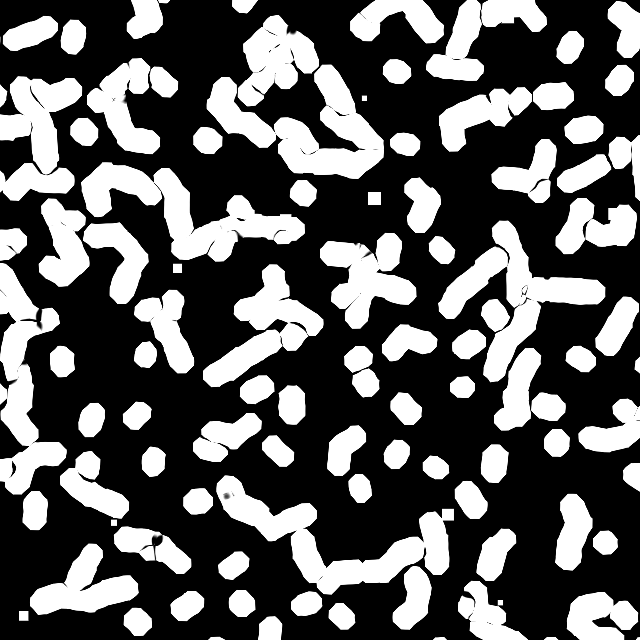
Give the GLSL for this texture, as a Shadertoy shader.

```glsl
// Scattered white grains on black: short bent chains of stubby octagonal
// capsules, one chain per jittered grid cell, plus a few small square specks.
// Hairline slits are left here and there where two chains touch.

const vec3 BACKGROUND = vec3(0.0);
const vec3 GRAIN = vec3(1.0);
const float CHAIN_CELLS = 12.0;                  // grid cells per canvas height
const float CHAIN_SHARE = 0.82;                  // mean share of occupied cells
const float CLUMPING = 0.5;                      // uneven spread of the chains
const float MAX_LINKS = 5.0;
const vec2 RADIUS = vec2(0.0165, 0.0205);        // smallest, largest half width
const vec2 SINGLE_LENGTH = vec2(0.003, 0.023);   // spine of a lone grain
const vec2 LINK_LENGTH = vec2(0.021, 0.036);     // spine of a chained grain
const float BEND = 0.75;                         // mean turn between links
const float BEND_JITTER = 0.9;
const float ROUGHNESS = 0.0022;
const float ROUGH_SCALE = 85.0;
const float SLIT = 0.0022;
const float SPECK_CELLS = 8.0;
const float SPECK_SHARE = 0.3;
const vec2 SPECK_SIZE = vec2(0.0013, 0.0105);    // half side of a square
const float TAU = 6.28319;

vec3 hash3(vec2 p) {
    vec3 q = fract(vec3(p.xyx + 61.0) * vec3(0.1031, 0.1030, 0.0973));
    q += dot(q, q.yxz + 33.33);
    return fract((q.xxy + q.yzz) * q.zyx);
}

float valueNoise(vec2 p) {
    vec2 i = floor(p), f = fract(p);
    f = f * f * (3.0 - 2.0 * f);
    float low = mix(hash3(i).x, hash3(i + vec2(1, 0)).x, f.x);
    float high = mix(hash3(i + vec2(0, 1)).x, hash3(i + vec2(1, 1)).x, f.x);
    return mix(low, high, f.y);
}

float octagonNorm(vec2 p) {
    p = abs(p);
    return max(max(p.x, p.y), 0.74 * (p.x + p.y));
}

float capsule(vec2 p, vec2 a, vec2 b, float radius) {
    vec2 spine = b - a;
    float t = clamp(dot(p - a, spine) / dot(spine, spine), 0.0, 1.0);
    return octagonNorm(p - a - t * spine) - radius;
}

// Distance to the chain that belongs to one grid cell
float chain(vec2 p, vec2 cell) {
    vec3 place = hash3(cell);
    vec3 kind = hash3(cell + 211.0);
    float keep = CHAIN_SHARE + CLUMPING * (valueNoise(cell * 0.4 + 7.0) - 0.5);
    if (kind.x > keep) return 1.0;

    float links = 1.0 + floor(MAX_LINKS * kind.y * kind.y);
    float turn = kind.z < 0.5 ? -BEND : BEND;
    float angle = TAU * place.z;
    vec2 lengths = links < 1.5 ? SINGLE_LENGTH : LINK_LENGTH;
    vec2 start = (cell + 0.1 + 0.8 * place.xy) / CHAIN_CELLS;
    start -= 0.012 * (links - 1.0) * vec2(cos(angle), sin(angle));

    float d = 1.0;
    for (float i = 0.0; i < links; i++) {
        vec3 link = hash3(cell + vec2(37.0, 91.0) * (i + 1.0));
        vec2 heading = vec2(cos(angle), sin(angle));
        vec2 end = start + heading * mix(lengths.x, lengths.y, link.x);
        d = min(d, capsule(p, start, end, mix(RADIUS.x, RADIUS.y, link.y)));
        start = end;
        angle += turn * 0.6 + BEND_JITTER * (2.0 * link.z - 1.0);
    }
    return d;
}

// Nearest chains, with slits along parts of their shared borders
float chains(vec2 p) {
    vec2 home = floor(p * CHAIN_CELLS);
    float nearest = 1.0, second = 1.0;
    for (int y = -2; y <= 2; y++)
    for (int x = -2; x <= 2; x++) {
        float d = chain(p, home + vec2(x, y));
        second = min(second, max(nearest, d));
        nearest = min(nearest, d);
    }
    float slitWidth = SLIT * (2.0 * valueNoise(p * 45.0) - 1.0);
    return max(nearest, slitWidth - 0.5 * (second - nearest));
}

float specks(vec2 p) {
    vec2 cell = floor(p * SPECK_CELLS);
    vec3 place = hash3(cell + 503.0);
    vec3 kind = hash3(cell + 719.0);
    if (kind.x > SPECK_SHARE) return 1.0;
    vec2 offset = abs(p - (cell + 0.2 + 0.6 * place.xy) / SPECK_CELLS);
    return max(offset.x, offset.y) - mix(SPECK_SIZE.x, SPECK_SIZE.y, kind.y);
}

void mainImage(out vec4 fragColor, in vec2 fragCoord) {
    vec2 p = fragCoord / iResolution.y;
    float pixel = 1.0 / iResolution.y;

    // Ragged outline on the chains, clean outline on the specks
    float ragged = ROUGHNESS * (valueNoise(p * ROUGH_SCALE) - 0.5);
    float d = min(chains(p) + ragged, specks(p));

    float cover = smoothstep(0.4 * pixel, -0.4 * pixel, d);
    fragColor = vec4(mix(BACKGROUND, GRAIN, cover), 1.0);
}
```
